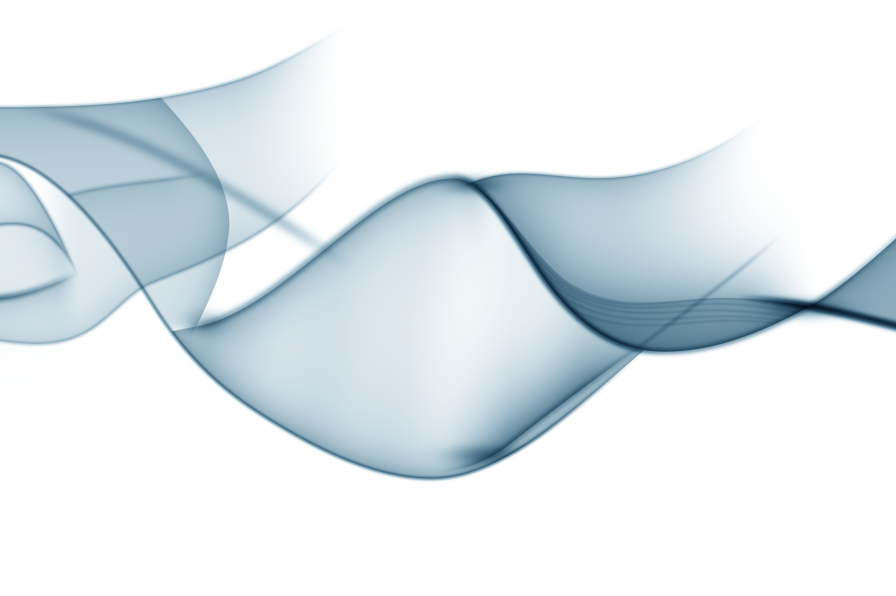
Reproduce this background procedurally as a WebGL 1 fragment shader.

```glsl
precision highp float;
// Translucent blue smoke ribbons folding across a white background.
uniform vec2 u_resolution;

const vec3 ABSORB = vec3(1., .66, .51); // ink absorption per channel
const float VEIL = .13;   // density of one thin layer
const float BAND = .72;   // density of the folded band
const float HAIR = .0032; // width of crisp edges
const float SOFT = .011;  // width of blurred creases
const float GLOW = .045;  // reach of shading behind an edge
const int STRANDS = 5;    // fine lines along the band

// Signed distance above a cubic arc from (ax,ay) to (bx,by), end slopes m, n.
float arc(vec2 p, float ax, float ay, float bx, float by, float m, float n) {
  float w = bx - ax, rise = (by - ay) / w;
  float t = clamp((p.x - ax) / w, 0., 1.), r = 1. - t;
  m -= rise;
  n -= rise;
  float slope = rise + m * r * (1. - 3. * t) + n * t * (3. * t - 2.);
  float y = mix(ay, by, t) + w * t * r * (m * r - n * t);
  y += slope * (p.x - clamp(p.x, ax, bx));
  return (p.y - y) / sqrt(1. + slope * slope);
}
float inside(float d) { float e = .8 / u_resolution.y; return smoothstep(-e, e, d); }
float line(float d, float w) { return exp(-d * d / (w * w)); }
float rim(float d, float w) { return inside(d) * exp(-max(d, 0.) / w); }
float fall(float a, float b, float x) { return 1. - smoothstep(a, b, x); }
float span(float x, float a, float b, float s) {
  return smoothstep(a, a + s, x) * fall(b - s, b, x);
}
float blob(vec2 p, float x, float y, float w, float h) {
  vec2 q = (p - vec2(x, y)) / vec2(w, h);
  return exp(-dot(q, q));
}

// Long edges, each joined from a few arcs.
float leftTop(vec2 p) {
  return p.x < .39 ? arc(p, 0., .82, .39, .863, 0., .3) : arc(p, .39, .863, .61, .98, .3, .68);
}
float leftFloor(vec2 p) {
  if (p.x < .15) return arc(p, 0., .428, .15, .446, -.12, .6);
  if (p.x < .254) return arc(p, .15, .446, .254, .525, .6, .4);
  return arc(p, .254, .525, .576, .736, .4, 1.2);
}
float keelEdge(vec2 p) {
  if (p.x < .254) return arc(p, 0., .738, .254, .492, -.2, -1.6);
  if (p.x < .449) return arc(p, .254, .492, .449, .297, -1.6, -.62);
  if (p.x < .723) return arc(p, .449, .297, .723, .197, -.62, 0.);
  return arc(p, .723, .197, 1.07, .405, 0., .85);
}
float ridgeEdge(vec2 p) {
  if (p.x < .56) return arc(p, .332, .453, .56, .595, .2, .8);
  if (p.x < .76) return arc(p, .56, .595, .76, .701, .8, 0.);
  if (p.x < .9) return arc(p, .76, .701, .9, .548, 0., -1.5);
  if (p.x < 1.113) return arc(p, .9, .548, 1.113, .41, -1.5, 0.);
  if (p.x < 1.348) return arc(p, 1.113, .41, 1.348, .482, 0., .55);
  return arc(p, 1.348, .482, 1.5, .6, .55, .9);
}
float bandTop(vec2 p) {
  if (p.x < .957) return arc(p, .78, .695, .957, .523, -.4, -.6);
  if (p.x < 1.2) return arc(p, .957, .523, 1.2, .5, -.6, .02);
  return arc(p, 1.2, .5, 1.5, .453, .02, -.25);
}
float rightTop(vec2 p) {
  if (p.x < .87) return arc(p, .77, .685, .87, .709, .5, 0.);
  if (p.x < 1.) return arc(p, .87, .709, 1., .701, 0., 0.);
  return arc(p, 1., .701, 1.29, .814, 0., .8);
}
float tailEdge(vec2 p) {
  return p.x < .85 ? arc(p, .7, .205, .85, .252, 0., .75) : arc(p, .85, .252, 1.29, .59, .8, .85);
}

// Left sheets: upper veil, vertical fold, crease and small loops.
float leftInk(vec2 p, float keel) {
  float x = p.x, top = leftTop(p), base = leftFloor(p);
  float fold = p.y < .61 ? arc(p.yx, .455, .33, .61, .383, .5, .1) : arc(p.yx, .61, .383, .824, .28, .1, -.9);
  float crease = arc(p, 0., .82, .58, .56, -.05, -.62);
  float wisp = arc(p, 0., .625, .332, .707, .6, .17);
  float hoop = arc(p, 0., .727, .135, .53, -.2, -2.2);
  float loop = arc(p, 0., .623, .125, .55, .1, -1.8);
  float shade = arc(p, 0., .5, .127, .541, .1, .5);
  float fade = fall(.38, .59, x), near = fall(.09, .135, x), over = inside(keel);
  float area = inside(-top) * over;
  float ink = area * inside(base) * fade * (VEIL + .22 * rim(-top, GLOW) + .16 * rim(base, .04));
  ink += area * smoothstep(.43, .47, p.y) * (.17 * inside(-fold) + .25 * rim(-fold, .025));
  ink += .3 * line(top, HAIR) * fade + .3 * line(base, HAIR) * fall(.45, .58, x);
  ink += .35 * line(crease, SOFT) * span(x, .02, .6, .14);
  ink += over * span(x, -.1, .36, .09) * (.25 * line(wisp, .004) + .15 * rim(-wisp, GLOW));
  float low = inside(-keel) * inside(base) * max(inside(-hoop), smoothstep(.05, .14, x));
  ink += low * (VEIL + .15 * rim(base, .03) + .25 * near * rim(-hoop, .025));
  ink += near * (.45 * line(loop, HAIR) + .35 * line(hoop, HAIR) + .2 * rim(loop, .025) * inside(-hoop));
  return ink + near * (.8 * line(shade, .006) * (1. - 6. * x) + .25 * rim(-shade, .03));
}

// Broad central sheet with its shaded crest and curled tail.
float bodyInk(vec2 p, float keel, float ridge) {
  float x = p.x, tail = tailEdge(p), area = inside(keel) * inside(-ridge);
  float crest = span(x, .3, .83, .06), curl = span(x, .73, 1.09, .13);
  float grain = .02 * sin(21. * x + 2. * sin(5. * p.y)) + .012 * sin(43. * x - 7. * p.y);
  float ink = VEIL + grain - .09 * blob(p, .86, .45, .13, .2);
  ink += .4 * rim(keel, .022) + .14 * rim(keel, .11) + .42 * crest * rim(-ridge, .035);
  ink += curl * (.75 * rim(tail, GLOW) + .5 * line(tail, .006)) + .6 * blob(p, .82, .236, .06, .014);
  ink *= area;
  ink += line(keel, HAIR) * (.75 * fall(.8, 1.09, x) + .22 * span(x, .8, 1.09, .1));
  ink += .55 * crest * line(ridge, .007) + .28 * line(tail, .004) * span(x, 1., 1.32, .1);
  return ink + .35 * blob(p, .345, .458, .03, .018);
}

// Right sheet, dark folded band and the wedge past the crossing.
float rightInk(vec2 p, float ridge) {
  float x = p.x, top = rightTop(p), band = bandTop(p);
  float fade = fall(1., 1.29, x), start = smoothstep(.765, .81, x);
  float sheet = inside(-top) * inside(ridge) * start * fall(1.24, 1.38, x);
  float strip = inside(ridge) * inside(-band) * start;
  float wedge = inside(-ridge) * inside(band) * step(1.3, x);
  float ink = sheet * (fade * (.24 + .3 * rim(-top, .03)) + .5 * rim(band, .05));
  ink += .35 * line(top, HAIR) * start * fade;
  ink += strip * (BAND + .4 * rim(ridge, .02)) + wedge * (.6 + .35 * rim(-ridge, .02));
  for (int i = 0; i < STRANDS; i++) {
    float f = float(i);
    ink += .16 * strip * line(band + .004 + .008 * f + .003 * sin(9. * x + f), .0025);
  }
  float dark = (.65 + .8 * span(x, .74, 1.12, .09)) * (1. - .6 * smoothstep(1.36, 1.48, x));
  ink += dark * line(ridge, .0055) * smoothstep(.74, .82, x);
  ink += 2.3 * line(band, .0065) * smoothstep(1.22, 1.37, x);
  return ink + .7 * blob(p, 1.345, .482, .06, .014) + .6 * blob(p, .79, .69, .04, .013);
}

void main() {
  vec2 p = gl_FragCoord.xy / u_resolution * vec2(1.5, 1.);
  float keel = keelEdge(p), ridge = ridgeEdge(p);
  float ink = leftInk(p, keel) + bodyInk(p, keel, ridge) + rightInk(p, ridge);
  gl_FragColor = vec4(exp(-max(ink, 0.) * ABSORB), 1.);
}
```
